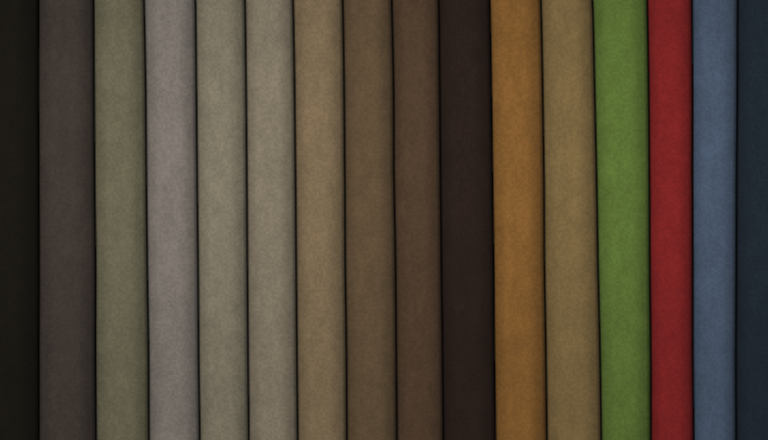
Reproduce this texture procedurally as a WebGL 2 fragment shader.

```glsl
#version 300 es
precision highp float;
uniform vec2 u_resolution;
out vec4 fragColor;

// Seam positions across the width: x at the top, y at the bottom
const vec2 SEAMS[17] = vec2[17](
  vec2(-0.035, -0.035), vec2(0.050, 0.051), vec2(0.122, 0.125), vec2(0.188, 0.194),
  vec2(0.254, 0.260), vec2(0.319, 0.324), vec2(0.382, 0.388), vec2(0.446, 0.452),
  vec2(0.510, 0.517), vec2(0.571, 0.577), vec2(0.638, 0.645), vec2(0.704, 0.712),
  vec2(0.771, 0.783), vec2(0.843, 0.848), vec2(0.901, 0.903), vec2(0.961, 0.958),
  vec2(1.025, 1.025));

// Cloth colours from left to right
const vec3 CLOTH[16] = vec3[16](
  vec3(0.11, 0.10, 0.08), vec3(0.25, 0.22, 0.20), vec3(0.41, 0.39, 0.31),
  vec3(0.48, 0.45, 0.42), vec3(0.49, 0.46, 0.39), vec3(0.50, 0.46, 0.39),
  vec3(0.48, 0.41, 0.31), vec3(0.37, 0.30, 0.22), vec3(0.31, 0.24, 0.18),
  vec3(0.17, 0.13, 0.11), vec3(0.50, 0.35, 0.18), vec3(0.47, 0.39, 0.25),
  vec3(0.35, 0.43, 0.20), vec3(0.48, 0.14, 0.14), vec3(0.28, 0.33, 0.40),
  vec3(0.13, 0.16, 0.19));

float hash(vec2 p) {
  vec3 q = fract(vec3(p.xyx) * 0.1031);
  q += dot(q, q.yzx + 33.33);
  return fract((q.x + q.y) * q.z);
}

float noise(vec2 p) {
  vec2 i = floor(p), f = fract(p);
  f = f * f * (3.0 - 2.0 * f);
  return mix(mix(hash(i), hash(i + vec2(1, 0)), f.x),
             mix(hash(i + vec2(0, 1)), hash(i + vec2(1, 1)), f.x), f.y);
}

float fbm(vec2 p) {
  float sum = 0.0, amp = 0.5;
  for (int i = 0; i < 4; i++) {
    sum += amp * noise(p);
    p = p * 2.03 + 17.0;
    amp *= 0.5;
  }
  return sum;
}

// Slightly bowed, wavering seam between two rolls
float seamX(int i, float y) {
  float waver = noise(vec2(y * 5.0, float(i) * 7.0 + 3.0)) - 0.5;
  return mix(SEAMS[i].x, SEAMS[i].y, pow(1.0 - y, 0.75)) + 0.0010 * waver;
}

void main() {
  vec2 uv = gl_FragCoord.xy / u_resolution;
  vec2 p = gl_FragCoord.xy / u_resolution.x;

  // Find the roll under this point
  int roll = 0;
  for (int i = 1; i < 16; i++)
    if (uv.x > seamX(i, uv.y)) roll = i;
  float left = uv.x - seamX(roll, uv.y);
  float right = seamX(roll + 1, uv.y) - uv.x;
  float across = left / (left + right);

  // Rounded fold: lit from the left, falling away to the right
  float shade = mix(0.86, 1.0, smoothstep(0.0, 0.30, across));
  shade *= 1.0 - 0.24 * smoothstep(0.60, 1.0, across);
  shade *= mix(0.80, 1.0, smoothstep(0.0, 0.005, left));
  shade *= mix(0.60, 1.0, smoothstep(0.0, 0.007, right));

  // Hairline dark gap
  float pixel = 1.0 / u_resolution.x;
  shade *= mix(0.35, 1.0, smoothstep(0.0, 0.0012 + pixel, min(left, right)));

  // Light fades gently towards the bottom and the top
  shade *= mix(0.92, 1.02, smoothstep(0.0, 0.6, uv.y));
  shade *= 1.0 - 0.05 * smoothstep(0.8, 1.0, uv.y);

  // Suede nap: soft clouds, faint streaks and fine grain
  vec2 q = p + float(roll) * 3.7;
  float nap = 0.12 * (fbm(q * vec2(60.0, 40.0)) - 0.47);
  nap += 0.04 * (noise(q * vec2(170.0, 60.0)) - 0.5);
  nap += 0.10 * (noise(q * 360.0) - 0.5);

  fragColor = vec4(CLOTH[roll] * shade * (1.0 + nap), 1.0);
}
```
